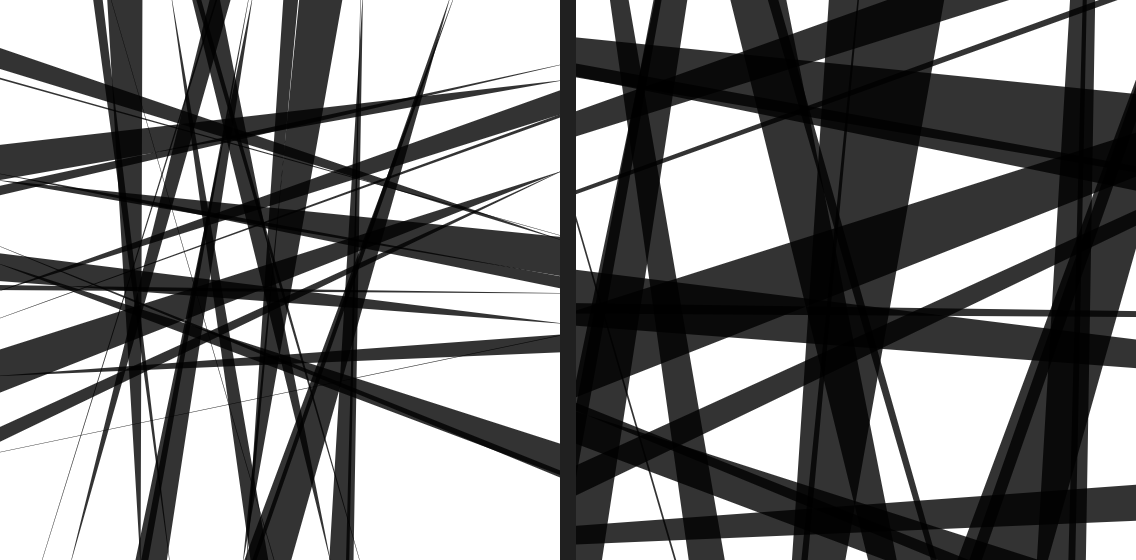
Left, the full canvas; right, a detail of the centre.
A WebGL 2 fragment shader for this background:

```glsl
#version 300 es
precision highp float;
// Long translucent black wedges crossing a white canvas in two families,
// one steep and one shallow. Each wedge runs from edge to edge, narrowing
// to a hairline tip, and darkens whatever lies below it.

uniform vec2 u_resolution;
out vec4 fragColor;

const int WEDGES_PER_FAMILY = 16;
const float INK_TRANSMISSION = 0.2;  // light left after one layer
const float MAX_WIDTH = 0.08;
const float TIP_WIDTH = 0.0008;
const float THINNESS = 1.5;          // higher favours hairlines
const vec2 CANVAS_MARGIN = vec2(0.06, 0.94);

// Integer hash giving a value in 0..1.
float hash(uint n) {
    n = (n ^ (n >> 16)) * 0x7feb352du;
    n = (n ^ (n >> 15)) * 0x846ca68bu;
    n ^= n >> 16;
    return float(n >> 8) / 16777216.0;
}

// Evenly spread value in 0..1, loosened by a random offset.
float spread(float index, float stride, float phase, uint key) {
    return fract(index * stride + phase + 0.1 * hash(key));
}

// Share of a pixel covered by a band: box filter across the band.
float bandCoverage(float offset, float halfWidth, float footprint) {
    float top = min(offset + 0.5 * footprint, halfWidth);
    float bottom = max(offset - 0.5 * footprint, -halfWidth);
    return clamp((top - bottom) / footprint, 0.0, 1.0);
}

// Wedge along x from height ends.x to ends.y, with a width at each end.
float wedge(vec2 p, vec2 ends, vec2 widths, float pixel) {
    float slope = ends.y - ends.x;
    float offset = p.y - mix(ends.x, ends.y, p.x);
    float halfWidth = 0.5 * mix(widths.x, widths.y, p.x);
    return bandCoverage(offset, halfWidth, pixel * sqrt(1.0 + slope * slope));
}

// Light passing through one family of wedges running along x.
// Spans give the range of mid heights and of slopes (thin and broad wedges);
// phases shift the sequences of mid heights and slopes.
float wedgeFamily(vec2 p, uint seed, vec2 midSpan, vec2 thinSlopes,
                  vec2 broadSlopes, vec2 phases, float pixel) {
    float light = 1.0;
    for (int i = 0; i < WEDGES_PER_FAMILY; i++) {
        uint key = seed + uint(i);
        float index = float(i) + 0.5;
        float rank = index / float(WEDGES_PER_FAMILY);

        // Crossing of the middle line, slope, and resulting edge positions.
        float middle = mix(midSpan.x, midSpan.y,
                           spread(index, 0.755, phases.x, key));
        vec2 slopes = mix(thinSlopes, broadSlopes, rank);
        float slope = mix(slopes.x, slopes.y,
                          spread(index, 0.618, phases.y, key + 64u));
        vec2 ends = middle + vec2(-0.5, 0.5) * slope;
        ends = clamp(ends, CANVAS_MARGIN.x, CANVAS_MARGIN.y);

        // Base widths range from hairline to broad, at alternating ends.
        float base = TIP_WIDTH + MAX_WIDTH * pow(rank, THINNESS);
        vec2 widths = vec2(TIP_WIDTH, base);
        if ((key & 1u) == 0u) widths = widths.yx;

        float ink = wedge(p, ends, widths, pixel);
        light *= mix(1.0, INK_TRANSMISSION, ink);
    }
    return light;
}

void main() {
    vec2 uv = gl_FragCoord.xy / u_resolution;
    float pixel = 1.0 / min(u_resolution.x, u_resolution.y);

    // Shallow wedges join left and right; steep ones join bottom and top.
    float shallow = wedgeFamily(uv, 101u, vec2(0.25, 0.80),
        vec2(-0.58, 0.62), vec2(-0.36, 0.42), vec2(0.70, 0.25), pixel);
    float steep = wedgeFamily(uv.yx, 906u, vec2(0.20, 0.72),
        vec2(-0.55, 0.40), vec2(-0.15, 0.33), vec2(0.85, 0.95), pixel);

    fragColor = vec4(vec3(shallow * steep), 1.0);
}
```
